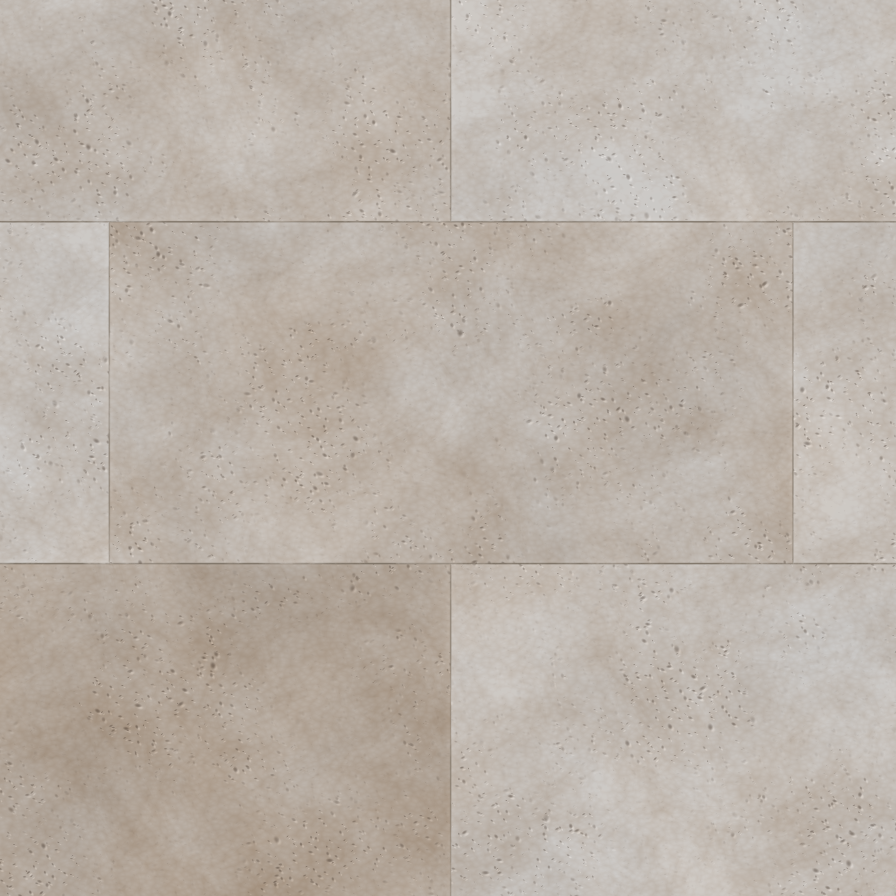
Reproduce this texture procedurally as a WebGL 1 fragment shader.

```glsl
precision highp float;
uniform vec2 u_resolution;

vec2 hash2(vec2 p) {
  return fract(sin(vec2(dot(p, vec2(127.1, 311.7)), dot(p, vec2(269.5, 183.3)))) * 4375.85);
}

// Warped layers of sines, about -0.9 to 0.9
float clouds(vec2 p) {
  float sum = 0.0, amp = 0.45;
  for (int i = 0; i < 7; i++) {
    sum += amp * sin(p.x) * sin(p.y + 0.7);
    p = mat2(0.8, 0.6, -0.6, 0.8) * p * 1.8 + 0.9 * sin(p.yx * 1.2 + 1.7) + 2.3;
    amp *= 0.7;
  }
  return sum;
}

// Distance to the nearest cell point
float cellular(vec2 p) {
  vec2 base = floor(p);
  float nearest = 2.0;
  for (int y = -1; y <= 1; y++)
    for (int x = -1; x <= 1; x++) {
      vec2 cell = base + vec2(x, y);
      nearest = min(nearest, length(cell + hash2(cell) - p));
    }
  return nearest;
}

// Sparse oblong holes, one at most per cell
float holes(vec2 p, float share) {
  vec2 base = floor(p);
  float depth = 0.0;
  for (int y = -1; y <= 1; y++)
    for (int x = -1; x <= 1; x++) {
      vec2 cell = base + vec2(x, y);
      vec2 rnd = hash2(cell + 31.7);
      float angle = 2.4 * rnd.y - 1.6;
      vec2 q = cell + hash2(cell) - p;
      q = mat2(cos(angle), -sin(angle), sin(angle), cos(angle)) * q;
      q.y *= 1.2 + rnd.y;
      float radius = 0.16 + 0.26 * fract(rnd.x * 17.0);
      float hole = 1.0 - smoothstep(0.1 * radius, radius, length(q));
      depth = max(depth, hole * step(rnd.x, share));
    }
  return depth;
}

float pitting(vec2 p) {
  return max(holes(p * 66.0, 0.22), 0.8 * holes(p * 112.0 + 5.0, 0.55));
}

void main() {
  vec2 uv = gl_FragCoord.xy / u_resolution;
  float px = 1.0 / u_resolution.y;

  // Running bond: alternate courses shift by half a slab
  vec2 size = vec2(0.763, 0.3815);
  float row = floor((uv.y - 0.371) / size.y);
  float odd = mod(row, 2.0);
  vec2 origin = vec2(0.122 + 0.381 * odd, 0.371 + row * size.y);
  float col = floor((uv.x - origin.x) / size.x);
  vec2 local = vec2(uv.x - origin.x - col * size.x, uv.y - origin.y);
  vec2 stone = local + vec2(3.7 * col + 1.9 * row, 2.3 * row - 1.3 * col) + 11.0;

  // Slab tone, alternately tan and pale
  float pale = mod(col + row, 2.0);
  float tone = mix(0.61 + 0.2 * row - 0.13 * row * row, 0.86 + 0.04 * row, pale);

  // Blotches, fine mottling and grain
  float blotch = clouds(stone * vec2(15.0, 18.0));
  float mottle = clouds(stone * 58.0 + 4.0);
  float grain = cellular(stone * vec2(125.0, 180.0)) - 0.45;
  tone += 0.31 * blotch + 0.14 * mottle - 0.23 * grain;
  vec3 tan_ = vec3(0.65, 0.585, 0.52);
  vec3 ivory = vec3(0.785, 0.765, 0.745);
  vec3 color = mix(tan_, ivory, clamp(tone, -0.2, 1.12));
  color += vec3(0.01, 0.0, -0.01) * clouds(stone * 9.0 + 20.0);

  // Clustered pits with a lit lower right rim
  float cluster = 0.12 + 0.88 * smoothstep(-0.2, 0.5, clouds(stone * 17.0 + 9.0));
  float pit = pitting(stone);
  float rim = pitting(stone - vec2(0.0024, -0.0024));
  color += 0.09 * cluster * max(rim - pit, 0.0);
  color *= 1.0 - 0.29 * cluster * pit * vec3(0.92, 1.0, 1.06);

  // Thin worn joints, fainter where upright, with soft edges
  vec2 edge = min(local, size - local);
  vec2 joint = 1.0 - smoothstep(vec2(0.0), vec2(0.0006 + px), edge);
  float wear = clamp(0.8 + 0.6 * clouds(uv * 35.0), 0.35, 1.0);
  float seam = max(0.6 * joint.x, 0.9 * joint.y) * wear;
  color += 0.012 * (1.0 - smoothstep(0.002, 0.007, min(edge.x, edge.y)));
  color = mix(color, vec3(0.48, 0.44, 0.39), seam);

  gl_FragColor = vec4(color, 1.0);
}
```
